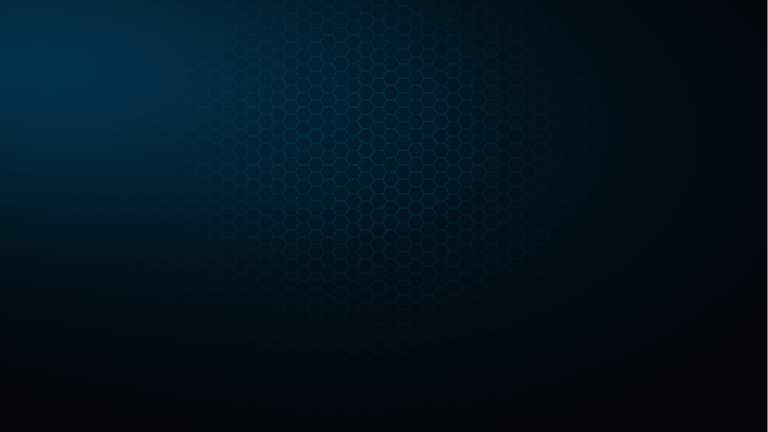
Give the GLSL for this background, as a Shadertoy shader.

```glsl
// A dark blue backdrop: a wide teal glow from the upper left fades to near black,
// with a faint honeycomb mesh around the middle and a hairline border at the right.
// Soft elliptical falloffs set the light; a hexagon distance draws the mesh.

// Lengths are in canvas heights, with the origin at the lower left.
const vec3 BASE_COLOR = vec3(0.006, 0.014, 0.028);
const vec3 CORNER_COLOR = vec3(0.000, 0.158, 0.230);
const vec3 CENTER_COLOR = vec3(0.002, 0.050, 0.074);
const vec3 MESH_COLOR = vec3(0.000, 0.056, 0.084);
const vec3 BORDER_COLOR = vec3(0.50);

const vec2 CORNER_POS = vec2(0.00, 0.86);
const vec2 CORNER_RADII = vec2(0.88, 0.39);
const vec2 CENTER_POS = vec2(0.85, 0.62);
const vec2 CENTER_RADII = vec2(0.88, 0.50);
const vec2 MESH_POS = vec2(0.86, 0.66);
const vec2 MESH_RADII = vec2(0.35, 0.35);

const float HEX_SIDE = 0.0193;
const vec2 HEX_ORIGIN = vec2(0.876, 0.635);
const float LINE_HALF_WIDTH = 0.0017;
const float BORDER_WIDTH = 0.0023;
const float SQRT3 = 1.7320508;

// Elliptical Gaussian light, 1 at its center.
float softGlow(vec2 p, vec2 center, vec2 radii) {
    vec2 d = (p - center) / radii;
    return exp(-dot(d, d));
}

// Distance to the nearest edge of a flat-topped hexagonal tiling.
float hexEdgeDistance(vec2 p) {
    vec2 period = HEX_SIDE * vec2(3.0, SQRT3);
    vec2 a = mod(p + 0.5 * period, period) - 0.5 * period;
    vec2 b = mod(p, period) - 0.5 * period;
    vec2 cell = abs(dot(a, a) < dot(b, b) ? a : b);
    float reach = max(cell.y, dot(cell, vec2(0.5 * SQRT3, 0.5)));
    return 0.5 * SQRT3 * HEX_SIDE - reach;
}

void mainImage(out vec4 fragColor, in vec2 fragCoord) {
    float pixel = 1.0 / iResolution.y;
    vec2 p = fragCoord * pixel;
    float aspect = iResolution.x * pixel;

    // Background light
    vec3 color = BASE_COLOR;
    color += CORNER_COLOR * softGlow(p, CORNER_POS, CORNER_RADII);
    color += CENTER_COLOR * softGlow(p, CENTER_POS, CENTER_RADII);

    // Honeycomb mesh, fading away from the middle
    float edge = hexEdgeDistance(p - HEX_ORIGIN);
    float line = 1.0 - smoothstep(LINE_HALF_WIDTH - 0.5 * pixel,
                                  LINE_HALF_WIDTH + 0.5 * pixel, edge);
    color += MESH_COLOR * line * softGlow(p, MESH_POS, MESH_RADII);

    // Thin pale border along the right side, weighted by pixel coverage
    float border = clamp((p.x - aspect + BORDER_WIDTH) / pixel + 0.5, 0.0, 1.0);
    color = mix(color, BORDER_COLOR, border);

    fragColor = vec4(color, 1.0);
}
```
